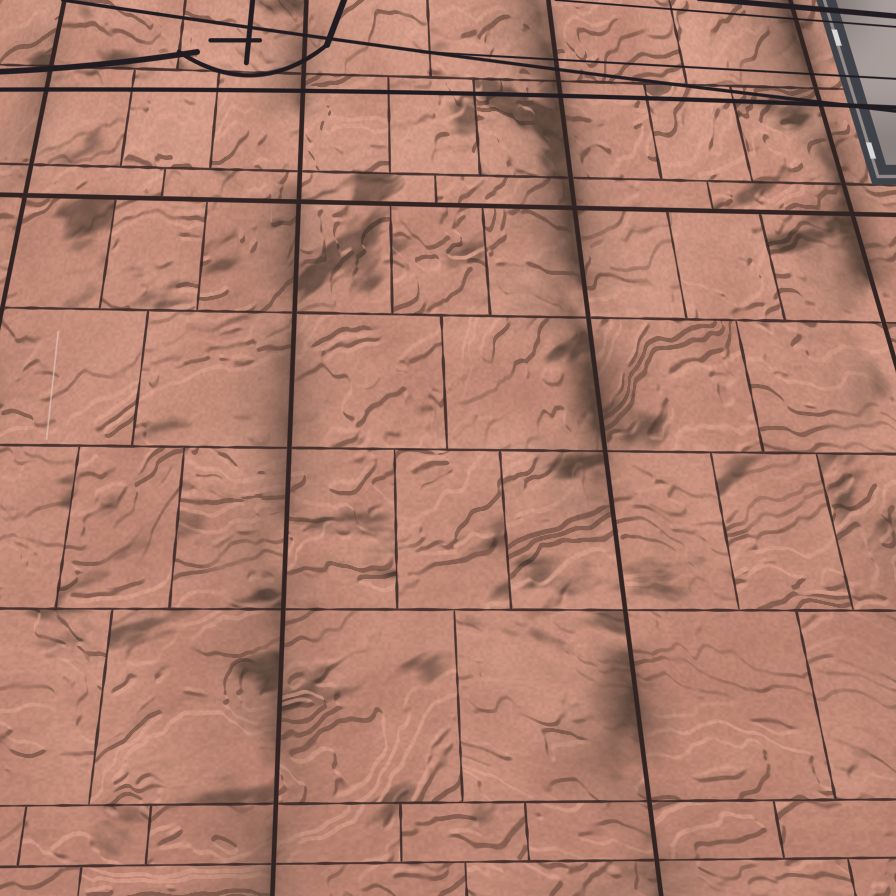
Give the GLSL for this texture, as a Shadertoy shader.

```glsl
const vec3 CLAY_LIGHT = vec3(0.84, 0.62, 0.54);
const vec3 CLAY_MID = vec3(0.73, 0.51, 0.44);
const vec3 CLAY_SHADE = vec3(0.57, 0.40, 0.34);
const vec3 MOSS = vec3(0.34, 0.26, 0.22);
const vec3 JOINT = vec3(0.20, 0.14, 0.14);
const vec3 CABLE = vec3(0.13, 0.11, 0.13);
const vec3 GLASS = vec3(0.58, 0.54, 0.53);
const vec3 FRAME = vec3(0.25, 0.26, 0.29);
const float PANEL_TOP = 0.270;      // panel width at the top of the canvas
const float PANEL_GROWTH = 0.164;   // extra width gained towards the bottom
const float MAIN_JOINT = 0.0026;    // half widths of the joints
const float THIN_JOINT = 0.0013;
const float LEDGE_STEPS = 7.0;
const float RELIEF_STEP = 0.012;
const int ROWS = 9;
const float EDGES[10] = float[10](-0.1, 0.082, 0.191, 0.225, 0.349,
                                  0.500, 0.680, 0.897, 0.964, 1.2);
const int CABLES = 10;
const vec4 CABLE_ENDS[10] = vec4[10](
    vec4(0.0, 0.100, 1.0, 0.120), vec4(0.07, 0.0, 1.0, 0.124),
    vec4(0.0, 0.080, 0.22, 0.058), vec4(0.20, 0.058, 0.365, 0.050),
    vec4(0.365, 0.050, 0.384, 0.0), vec4(0.47, 0.058, 1.0, 0.088),
    vec4(0.62, 0.0, 1.0, 0.030), vec4(0.78, -0.002, 1.0, 0.018),
    vec4(0.282, 0.0, 0.275, 0.070), vec4(0.235, 0.045, 0.290, 0.045));
const vec2 CABLE_SAG_WIDTH[10] = vec2[10](
    vec2(-0.006, 0.0024), vec2(0.004, 0.0019), vec2(0.003, 0.0032),
    vec2(0.030, 0.0028), vec2(0.0, 0.0034), vec2(0.0, 0.0011),
    vec2(0.0, 0.0010), vec2(0.0, 0.0030), vec2(0.0, 0.0028), vec2(0.0, 0.0024));

float hash(vec2 p) {
    vec3 q = fract(vec3(p.xyx) * 0.1031);
    q += dot(q, q.yzx + 33.33);
    return fract((q.x + q.y) * q.z);
}

float noise(vec2 p) {
    vec2 i = floor(p), f = fract(p);
    f = f * f * (3.0 - 2.0 * f);
    return mix(mix(hash(i), hash(i + vec2(1, 0)), f.x),
               mix(hash(i + vec2(0, 1)), hash(i + vec2(1, 1)), f.x), f.y);
}

float fbm(vec2 p) {
    float sum = 0.0, amp = 0.5;
    for (int i = 0; i < 4; i++) {
        sum += amp * noise(p);
        p = mat2(1.6, 1.2, -1.2, 1.6) * p + 7.3;
        amp *= 0.5;
    }
    return sum;
}

// Split stone: warped layers broken into ledges, plus fine grain
float stoneHeight(vec2 q, vec2 seed) {
    vec2 warp = vec2(fbm(q * 3.0 + seed), fbm(q * 3.0 + seed + 17.0));
    float layers = LEDGE_STEPS * fbm(q * vec2(1.8, 5.0) + 1.8 * warp + seed);
    float ledge = floor(layers) + smoothstep(0.80, 1.0, fract(layers));
    return ledge * 0.8 + 0.12 * layers + 0.32 * fbm(q * vec2(13.0, 19.0) + seed);
}

float stroke(float dist, float halfWidth) {
    float aa = 0.8 / iResolution.y;
    return 1.0 - smoothstep(halfWidth - aa, halfWidth + aa, dist);
}

float cableDistance(vec2 p, vec2 a, vec2 b, float sag) {
    float t = clamp(dot(p - a, b - a) / dot(b - a, b - a), 0.0, 1.0);
    return length(p - mix(a, b, t) - vec2(0.0, 4.0 * sag * t * (1.0 - t)));
}

void mainImage(out vec4 fragColor, in vec2 fragCoord) {
    vec2 p = fragCoord / iResolution.xy;
    p.y = 1.0 - p.y;

    // Wall coordinates: panels widen downwards, rows tilt slightly
    float panelWidth = PANEL_TOP + PANEL_GROWTH * p.y;
    float u = (p.x - 0.342 + 0.038 * p.y) / panelWidth;
    float v = p.y - (0.033 - 0.045 * p.y) * (p.x - 0.33);
    int row = 0;
    for (int i = 1; i < ROWS; i++) if (v > EDGES[i]) row = i;
    float pieces = float(2 + row % 2);
    vec2 tile = vec2(floor(u * pieces), float(row));
    vec2 seed = 40.0 * vec2(hash(tile + 11.0), hash(tile + 53.0));

    // Relief, lit from above, with the grain turned in each tile
    float angle = 1.3 * (hash(tile + 29.0) - 0.4);
    mat2 turn = mat2(cos(angle), sin(angle), -sin(angle), cos(angle));
    vec2 wall = vec2(u, v * 2.9);
    vec2 q = turn * wall;
    vec2 towardLight = turn * vec2(-0.4, -1.0) * RELIEF_STEP;
    float relief = stoneHeight(q + towardLight, seed) - stoneHeight(q, seed);
    relief *= 0.35 + 1.1 * smoothstep(0.3, 0.6, fbm(q * 3.0 + seed + 5.0));
    float tone = 0.40 + 0.5 * (0.4 - p.y) + 0.3 * (hash(tile + 71.0) - 0.5)
               + 1.2 * (fbm(wall * 4.0) - 0.47);
    vec3 color = mix(CLAY_MID, CLAY_LIGHT, clamp(tone, 0.0, 1.0));
    color = mix(color, CLAY_SHADE * 0.85, clamp(relief * 1.5, 0.0, 0.85));
    color = mix(color, CLAY_LIGHT * 1.04, clamp(-relief * 0.9, 0.0, 0.6));
    color *= 0.96 + 0.08 * noise(wall * 110.0);

    // Grime beside the main joints and in patches on the ledges
    float f = fract(u);
    float seam = exp(-10.0 * (1.0 - f)) + 0.65 * exp(-16.0 * f);
    seam *= smoothstep(0.28, 0.62, fbm(wall * vec2(5.0, 4.0) + 3.0));
    seam *= mix(0.45, 1.15, smoothstep(0.1, 0.65, p.x));
    float patches = smoothstep(0.61, 0.74, fbm(q * vec2(3.0, 7.0) + seed + 90.0));
    float grime = clamp(seam + patches * (0.65 + 0.5 * relief), 0.0, 0.9);
    color = mix(color, MOSS * (0.75 + 0.5 * fbm(wall * 25.0)), grime);

    // Joints
    float rowGap = min(v - EDGES[row], EDGES[row + 1] - v);
    float tileGap = abs(fract(u * pieces + 0.5) - 0.5) / pieces * panelWidth;
    float wobble = 0.0012 * (noise(wall * 30.0) - 0.5);
    float joint = 0.85 * stroke(min(rowGap, tileGap) + wobble, THIN_JOINT);
    float panelGap = abs(fract(u + 0.5) - 0.5) * panelWidth;
    joint = max(joint, stroke(min(panelGap, abs(v - EDGES[3])), MAIN_JOINT));
    color = mix(color, JOINT, joint);

    // Pale scratch
    float scratch = cableDistance(p, vec2(0.065, 0.37), vec2(0.052, 0.49), 0.0);
    color = mix(color, vec3(0.88, 0.78, 0.73), 0.7 * stroke(scratch, 0.0009));

    // Window corner with its frame and hinges
    float side = p.x - 0.911 - 0.304 * p.y;
    float inset = min(side, 0.206 - p.y);
    color = mix(color, FRAME, stroke(-inset, 0.0));
    color = mix(color, GLASS * (0.85 + 0.3 * noise(p * 12.0)), stroke(0.022 - inset, 0.0));
    color = mix(color, GLASS, stroke(abs(inset - 0.009), 0.0018));
    for (int i = 0; i < 2; i++) {
        vec2 hinge = abs(vec2(side - 0.010, p.y - 0.042 - 0.126 * float(i)));
        color = mix(color, vec3(0.85), stroke(max(hinge.x - 0.003, hinge.y - 0.009), 0.0));
    }

    // Overhead cables
    for (int i = 0; i < CABLES; i++) {
        vec4 ends = CABLE_ENDS[i];
        float dist = cableDistance(p, ends.xy, ends.zw, CABLE_SAG_WIDTH[i].x);
        color = mix(color, CABLE, stroke(dist, CABLE_SAG_WIDTH[i].y));
    }
    fragColor = vec4(color, 1.0);
}
```
